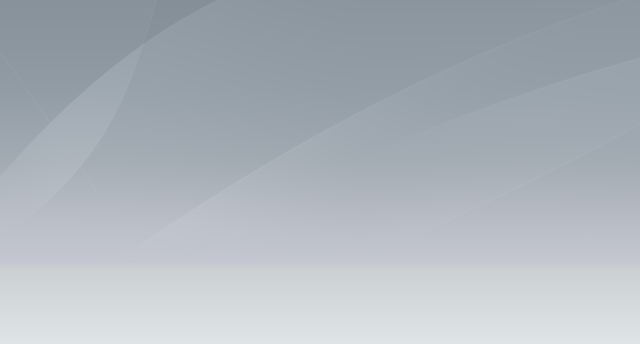
Reproduce this background procedurally as a Shadertoy shader.

```glsl
#define HORIZON 0.227
#define LINE_WIDTH 0.0019
#define LINE_GLOW 0.05
#define LEFT_FILL 0.06
#define LENS_FILL 0.10
#define SWEEP_FILL 0.085
#define RIGHT_FILL 0.075

const vec3 SKY_TOP = vec3(0.545, 0.585, 0.620);
const vec3 SKY_HIGH = vec3(0.575, 0.617, 0.648);
const vec3 SKY_MID = vec3(0.628, 0.660, 0.692);
const vec3 SKY_LOW = vec3(0.715, 0.733, 0.765);
const vec3 SKY_HAZE = vec3(0.775, 0.785, 0.825);
const vec3 FLOOR_FAR = vec3(0.795, 0.812, 0.822);
const vec3 FLOOR_NEAR = vec3(0.877, 0.894, 0.905);

// Height of a parabola with coefficients c at x
float parabola(vec3 c, float x) {
    return c.x + x * (c.y + x * c.z);
}

// Turns an implicit curve value into a distance in canvas heights
float canvasDistance(float value) {
    float slope = length(vec2(dFdx(value), dFdy(value)));
    return value / max(slope * iResolution.y, 0.00001);
}

// Smooth coverage of the positive side of an edge
float inside(float dist) {
    float soft = 0.9 / iResolution.y;
    return smoothstep(-soft, soft, dist);
}

// Thin highlight along an edge
float hairline(float dist) {
    float width = max(LINE_WIDTH, 0.8 / iResolution.y);
    return LINE_GLOW * exp(-dist * dist / (width * width));
}

// Light that fades with distance from the edge
float edgeFill(float dist, float reach) {
    return inside(dist) * exp(-max(dist, 0.0) / reach);
}

float ramp(float low, float high, float value) {
    return clamp((value - low) / (high - low), 0.0, 1.0);
}

vec3 backdrop(float y) {
    vec3 sky = mix(SKY_HAZE, SKY_LOW, ramp(HORIZON, 0.36, y));
    sky = mix(sky, SKY_MID, ramp(0.36, 0.53, y));
    sky = mix(sky, SKY_HIGH, ramp(0.53, 0.74, y));
    sky = mix(sky, SKY_TOP, ramp(0.74, 1.0, y));
    vec3 ground = mix(FLOOR_NEAR, FLOOR_FAR, ramp(0.0, HORIZON, y));
    return mix(ground, sky, smoothstep(HORIZON - 0.012, HORIZON + 0.012, y));
}

void mainImage(out vec4 fragColor, in vec2 fragCoord) {
    vec2 uv = fragCoord / iResolution.xy;
    float x = uv.x;
    float y = uv.y;
    float drop = 1.0 - y;

    // Signed distances to the sweeping curves; the left arc stays level past its crest
    float leftArc = canvasDistance(parabola(vec3(0.488, 2.102, -1.764), min(x, 0.55)) - y);
    float bowEdge = 0.245 - drop * (0.17 + drop * (-0.077 + drop * 0.488));
    float bow = canvasDistance(bowEdge - x);
    float slant = canvasDistance(parabola(vec3(0.848, -2.55, -0.9), x) - y);
    float sweep = canvasDistance(parabola(vec3(-0.015, 1.478, -0.449), x) - y);
    float upperRight = canvasDistance(parabola(vec3(-0.020, 1.189, -0.338), x) - y);
    float lowerRight = canvasDistance(y - parabola(vec3(-0.050, 0.348, 0.341), x));
    float lowRay = canvasDistance(y - parabola(vec3(-0.068, 0.416, 0.0), x));

    // Everything dissolves toward the horizon
    float aboveHorizon = smoothstep(HORIZON, 0.37, y);
    float rightFade = smoothstep(0.50, 0.90, x);

    // Translucent fills
    float light = LEFT_FILL * inside(leftArc) * (1.0 - smoothstep(0.12, 0.6, x));
    light += LENS_FILL * inside(bow) * inside(leftArc) * smoothstep(0.28, 0.5, y)
           * mix(1.0, 0.5, smoothstep(0.55, 0.9, y)) * mix(0.6, 1.0, smoothstep(0.0, 0.1, x));
    light += 0.03 * inside(bow) * inside(-leftArc);
    light += SWEEP_FILL * edgeFill(sweep, 0.22) * (1.0 - 0.75 * smoothstep(0.45, 0.9, x));
    light += RIGHT_FILL * edgeFill(upperRight, 0.30) * rightFade;
    light += 0.022 * edgeFill(lowerRight, 0.15) * smoothstep(0.5, 0.7, x);

    // Fine highlights
    light += hairline(leftArc) * smoothstep(0.5, 0.8, y) * (1.0 - step(0.5, x));
    light += hairline(bow) * smoothstep(0.3, 0.5, y) * 0.7;
    light += hairline(slant) * 0.8 * smoothstep(0.3, 0.5, y) * (1.0 - 0.7 * inside(bow) * inside(leftArc));
    light += hairline(sweep) * mix(1.0, 0.7, smoothstep(0.5, 0.9, x));
    light += hairline(upperRight) * smoothstep(0.6, 1.0, x);
    light += hairline(lowerRight) * 0.8 * smoothstep(0.5, 0.7, x);
    light += hairline(lowRay) * 0.5 * smoothstep(0.7, 0.95, x);

    // Slight dimming in the top left corner
    float shade = 0.025 * inside(-leftArc) * smoothstep(0.5, 0.9, y) * (1.0 - step(0.5, x));
    vec3 color = backdrop(y) - shade;
    color = mix(color, vec3(0.94, 0.96, 1.0), light * aboveHorizon);
    fragColor = vec4(color, 1.0);
}
```
